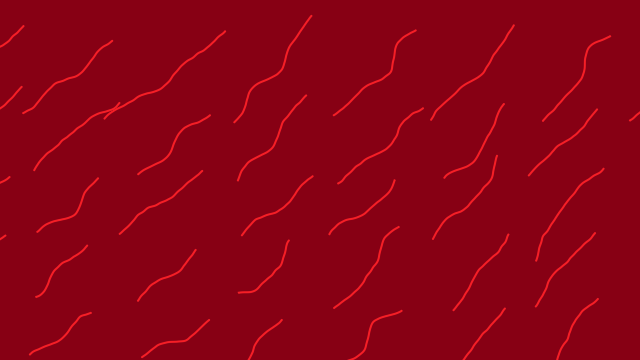
A WebGL 1 fragment shader for this pattern:

```glsl
precision highp float;

uniform vec2 u_resolution;

// All lengths are in canvas heights, angles in radians.
const vec3 CRIMSON = vec3(0.53, 0.0, 0.08);
const vec3 SCARLET = vec3(0.96, 0.12, 0.15);

const vec2 CELL = vec2(0.28, 0.185);         // spacing of the strokes
const vec2 FIRST_CENTRE = vec2(0.19, 0.06);  // centre of cell (0, 0)
const float TOP_ROW = 4.0;                   // no strokes start above this row
const vec2 JITTER = vec2(0.055, 0.035);

const float HALF_WIDTH = 0.0028;
const float LENGTH_LOW = 0.21;               // stroke length at the bottom
const float LENGTH_HIGH = 0.41;              // stroke length at the top
const float LENGTH_SPREAD = 0.4;
const float ANGLE_LEFT = 0.70;
const float ANGLE_TURN = 0.12;               // steepening towards the right
const float ANGLE_SPREAD = 0.22;

const float BEND_SIZE = 0.05;
const float BEND_FREQUENCY = 12.0;
const float TREMOR_SIZE = 0.003;
const float TREMOR_FREQUENCY = 55.0;

float hash(vec2 p) {
    return fract(sin(dot(p, vec2(127.1, 311.7))) * 43758.5453);
}

// Smooth 1D noise around zero, one independent curve per seed.
float noise(float x, float seed) {
    float knot = floor(x);
    float a = hash(vec2(knot, seed));
    float b = hash(vec2(knot + 1.0, seed));
    return mix(a, b, smoothstep(0.0, 1.0, x - knot)) - 0.5;
}

// Sideways drift of a hand-drawn stroke at a distance along its axis.
float drift(float along, float seed) {
    return BEND_SIZE * noise(along * BEND_FREQUENCY + seed, seed)
         + TREMOR_SIZE * noise(along * TREMOR_FREQUENCY, seed + 7.3);
}

// Distance from p to the stroke that belongs to a cell.
float strokeDistance(vec2 p, vec2 cell) {
    float seed = 40.0 * hash(cell + 3.7);
    vec2 offset = vec2(hash(cell + 11.3), hash(cell + 23.9)) - 0.5;
    vec2 centre = FIRST_CENTRE + cell * CELL + offset * JITTER;

    float size = mix(LENGTH_LOW, LENGTH_HIGH, clamp(centre.y, 0.0, 1.0));
    size *= 1.0 + LENGTH_SPREAD * (hash(cell + 31.1) - 0.6);
    float angle = ANGLE_LEFT + ANGLE_TURN * centre.x
                + ANGLE_SPREAD * (hash(cell + 47.7) - 0.5);

    // Stroke frame: x along the axis, y across it.
    vec2 axis = vec2(cos(angle), sin(angle));
    vec2 q = p - centre;
    q = vec2(dot(q, axis), dot(q, vec2(-axis.y, axis.x)));

    // Divide by the slope to keep the width even through the bends.
    float along = clamp(q.x, -0.5 * size, 0.5 * size);
    float step = 0.002;
    float slope = (drift(along + step, seed) - drift(along - step, seed)) / (2.0 * step);
    float across = (q.y - drift(along, seed)) / sqrt(1.0 + slope * slope);
    return length(vec2(q.x - along, across));
}

void main() {
    float pixel = 1.0 / u_resolution.y;
    vec2 p = gl_FragCoord.xy * pixel;
    vec2 home = floor((p - FIRST_CENTRE) / CELL + 0.5);

    // Nearest stroke among the neighbouring cells
    float nearest = 1.0;
    for (int j = -1; j <= 1; j++) {
        for (int i = -1; i <= 1; i++) {
            vec2 cell = home + vec2(float(i), float(j));
            if (cell.y <= TOP_ROW) {
                nearest = min(nearest, strokeDistance(p, cell));
            }
        }
    }

    float softness = 0.65 * pixel;
    float ink = 1.0 - smoothstep(HALF_WIDTH - softness, HALF_WIDTH + softness, nearest);
    gl_FragColor = vec4(mix(CRIMSON, SCARLET, ink), 1.0);
}
```
